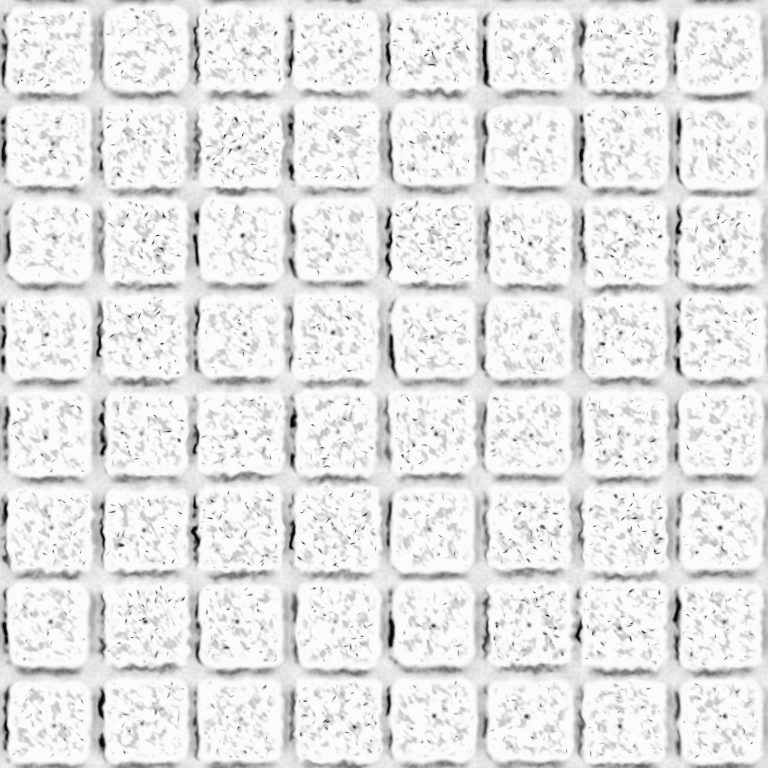
Write a WebGL 2 fragment shader that draws this texture map.

```glsl
#version 300 es
precision highp float;
// Grey relief map of small worn stone tiles set in pale grout, 8 by 8.
// Each tile is a wobbly rounded box with hashed size, pits and mottling;
// dark crevices hug its left side and soft shade lies along its lower side.

#define REPEATS 8.0
#define HALF_SIZE 0.434
#define SIZE_JITTER 0.014
#define SHIFT_JITTER 0.016
#define EDGE_WOBBLE 0.065
#define CREVICE_WIDTH 0.024
#define SHADE_WIDTH 0.043
#define FACE_TONE 0.985
#define GROUT_TONE 0.905
#define MOTTLE 0.20
#define PIT_DEPTH 0.85

uniform vec2 u_resolution;
out vec4 fragColor;

float hash(vec2 p) {
    return fract(sin(dot(p, vec2(127.1, 311.7))) * 43758.5453);
}

vec2 hash2(vec2 p) {
    return vec2(hash(p), hash(p + 57.3));
}

float slope(vec2 corner, vec2 offset, float period) {
    float angle = 6.2832 * hash(mod(corner, period));
    return dot(vec2(cos(angle), sin(angle)), offset);
}

// Gradient noise around 0.5 whose lattice wraps after "period" steps
float noise(vec2 x, float period) {
    vec2 i = floor(x), f = fract(x), e = vec2(1.0, 0.0);
    vec2 s = f * f * f * (f * (f * 6.0 - 15.0) + 10.0);
    float low = mix(slope(i, f, period), slope(i + e, f - e, period), s.x);
    float high = mix(slope(i + e.yx, f - e.yx, period), slope(i + 1.0, f - 1.0, period), s.x);
    return 0.5 + 0.8 * mix(low, high, s.y);
}

float wrapNoise(vec2 p, float freq) {
    return noise(p * freq, REPEATS * freq);
}

mat2 turn(float angle) {
    return mat2(cos(angle), sin(angle), -sin(angle), cos(angle));
}

// Signed distance to a rounded box, with its outward normal
float roundBox(vec2 p, vec2 halfSize, float radius, out vec2 normal) {
    vec2 a = abs(p) - halfSize + radius;
    vec2 outer = max(a, 0.0);
    normal = sign(p) * outer / max(length(outer), 0.0001);
    return length(outer) + min(max(a.x, a.y), 0.0) - radius;
}

// Scattered soft oval pits on turned jittered grids, from fine to coarse
float pits(vec2 t, vec2 seed, float amount) {
    float dark = 0.0;
    for (int k = 0; k < 3; k++) {
        float layer = float(k), grid = 11.0 - 2.0 * layer;
        vec2 g = turn(0.5 + layer * 1.1 + hash(seed + layer)) * t * grid;
        vec2 id = floor(g) + seed * 31.0 + layer * 7.7;
        vec2 o = (fract(g) - 0.5 - (hash2(id) - 0.5) * 0.4) / grid;
        o = turn(6.28 * hash(id + 3.1)) * o * vec2(0.6, 1.2);
        float radius = mix(0.014, 0.025, hash(id + 9.4));
        float depth = mix(0.2, 1.0, pow(hash(id + 5.2), 2.0));
        dark = max(dark, step(hash(id + 21.7), amount) * depth * exp(-dot(o, o) / (radius * radius * 0.4)));
    }
    return dark;
}

void main() {
    vec2 p = gl_FragCoord.xy / u_resolution * REPEATS;
    float px = 0.5 * REPEATS / u_resolution.y;
    vec2 base = floor(p);

    // Noise shared by tiles and grout
    float fine = wrapNoise(p, 24.0), medium = wrapNoise(p, 12.0), broad = wrapNoise(p, 5.0);
    vec2 warp = vec2(medium, wrapNoise(p + 3.3, 12.0)) - 0.5;
    vec2 bend = vec2(broad, wrapNoise(p + 5.1, 5.0)) - 0.5;
    float breakup = smoothstep(0.3, 0.65, 0.65 * wrapNoise(p + 2.7, 4.0) + 0.35 * medium);

    float shade = 0.0, crevice = 0.0, cover = 0.0, face = FACE_TONE;
    for (int j = -1; j <= 1; j++)
    for (int i = -1; i <= 1; i++) {
        vec2 cell = base + vec2(i, j);
        vec2 id = mod(cell, REPEATS) + 1.0;
        float wear = hash(id + 11.3);
        vec2 t = p - cell - vec2(0.512, 0.492) - (hash2(id) - 0.5) * 2.0 * SHIFT_JITTER;
        vec2 w = t + EDGE_WOBBLE * (warp * mix(0.15, 0.9, wear) + bend * 0.7);
        vec2 size = HALF_SIZE + (hash2(id + 4.6) - 0.5) * 2.0 * SIZE_JITTER;
        vec2 n;
        float d = roundBox(w, size, mix(0.15, 0.08, wear), n);

        // Shadows in the gap, broken up by noise and faded at the corners
        vec2 along = 1.0 - smoothstep(vec2(0.22), vec2(0.43), abs(t));
        float low = smoothstep(0.4, 1.0, -n.y) * along.x;
        float side = smoothstep(0.5, 1.0, abs(n.x)) * along.y;
        float soft = exp(-pow((d - 0.042) / SHADE_WIDTH, 2.0));
        shade = max(shade, soft * (low * 0.42 + side * 0.22) * (0.3 + 0.45 * breakup + 0.6 * fine));
        float thin = exp(-pow((d - 0.02) / CREVICE_WIDTH, 2.0));
        float leftSide = smoothstep(0.45, 0.95, -n.x) * mix(along.y, step(t.y, 0.0), 0.6 * (1.0 - wear) * step(t.y, 0.0));
        crevice = max(crevice, thin * leftSide * breakup * mix(0.45, 1.4, hash(id + 8.8)));

        // Face: pale rim, cloudy mottling, pits and one central pit
        if (i == 0 && j == 0) {
            cover = smoothstep(0.022 + px, -0.026 - px, d);
            vec2 m = turn(0.6 + 0.5 * hash(id + 1.7)) * t;
            float cloud = 0.55 * noise(m * 8.0 + id * 23.0, 997.0) + 0.45 * noise(m.yx * vec2(22.0, 15.0) + id * 41.0, 997.0);
            face -= MOTTLE * smoothstep(0.03, 0.14, -d) * smoothstep(0.46, 0.78, cloud);
            vec2 o = t - (hash2(id + 6.1) - 0.5) * 0.1;
            float centre = exp(-dot(o, o) / 0.0005) * mix(0.3, 0.95, hash(id + 2.9));
            float dark = pits(t + warp * 0.04, id, mix(0.12, 0.28, wear)) * smoothstep(0.01, 0.07, -d);
            face -= PIT_DEPTH * max(dark * mix(0.65, 1.0, wear), centre);
        }
    }

    float grout = GROUT_TONE + 0.08 * (broad - 0.5) + 0.07 * (fine - 0.5) - shade;
    float tone = mix(grout, face, cover);
    tone *= 1.0 - clamp(crevice, 0.0, 0.97) * (1.0 - 0.6 * cover);
    fragColor = vec4(vec3(clamp(tone, 0.0, 1.0)), 1.0);
}
```
